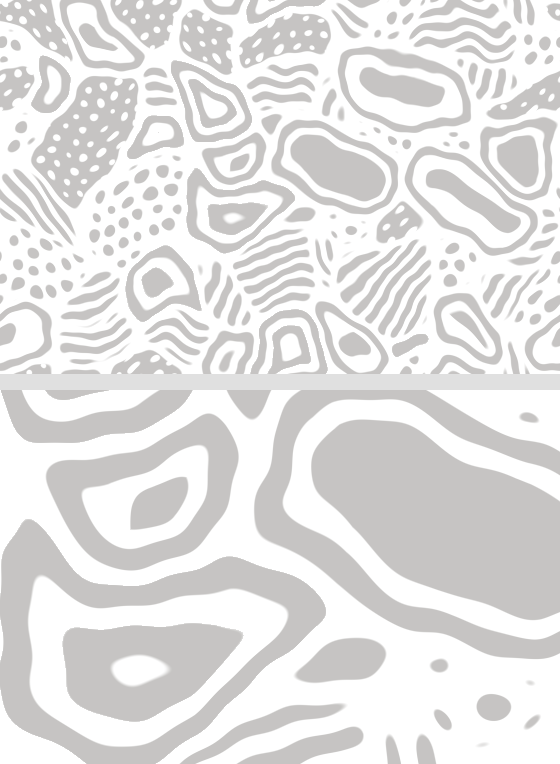
Top, the full canvas; bottom, a detail of the centre.
Write a WebGL 1 fragment shader that draws this pattern.

```glsl
precision highp float;
// Hand-drawn doodle pattern: rounded cells of mixed size and length, packed as
// a power diagram of short segments. Each cell is filled with one motif: rings,
// eyes, bars, waves, arcs, dots or a pierced pebble. Everything wraps on GRID.

uniform vec2 u_resolution;

const vec2 GRID = vec2(9.0, 6.0);
const float TAU = 6.2831853;
const vec3 PAPER = vec3(1.0);
const vec3 INK = vec3(0.776, 0.77, 0.764);

vec4 hash4(vec2 id, float salt) {
  vec4 n = dot(id, vec2(12.99, 78.23)) + salt + vec4(0.0, 3.7, 8.1, 15.3);
  return fract(sin(n) * 4375.85);
}

float smoothMax(float a, float b, float k) {
  float h = max(k - abs(a - b), 0.0) / k;
  return max(a, b) + 0.25 * k * h * h;
}

// Parallel strokes, as a signed distance
float strokes(float x, float pitch, float halfWidth) {
  return abs(mod(x, pitch) - 0.5 * pitch) - halfWidth;
}

// Staggered rows of uneven dots
float dots(vec2 p, float pitch) {
  vec2 g = p / pitch;
  g.x += 0.5 * mod(floor(g.y), 2.0);
  vec4 r = hash4(floor(g), 5.0);
  vec2 offset = fract(g) - 0.5 - 0.2 * (r.xy - 0.5);
  return (length(offset) - mix(0.24, 0.38, r.z)) * pitch;
}

struct Site {
  vec2 fromCore;  // vector from the nearest point of the core segment
  vec2 local;     // coordinates along and across the segment
  float power;    // weighted squared distance
};

Site getSite(vec2 p, vec2 id) {
  vec2 key = mod(id, GRID);
  vec4 r = hash4(key, 0.0);
  vec4 size = hash4(key, 41.0);
  float angle = TAU * r.z;
  vec2 axis = vec2(cos(angle), sin(angle));
  vec2 c = p - id - 0.5 - 0.6 * (r.xy - 0.5);
  float halfLength = 0.65 * r.w * r.w;
  Site s;
  s.local = vec2(dot(c, axis), dot(c, vec2(-axis.y, axis.x)));
  s.fromCore = c - axis * clamp(s.local.x, -halfLength, halfLength);
  s.power = dot(s.fromCore, s.fromCore) - 0.45 * size.x * size.x;
  return s;
}

// Signed distance of the motif; s is the depth inside the rounded cell
float motif(vec2 q, float core, float s, vec4 r) {
  float ring = abs(s - 0.06) - 0.06;
  float kind = r.x;
  float d;
  if (kind < 0.17) return min(ring, max(core - 0.17, 0.21 - s));
  if (kind < 0.30) return max(-s, abs(mod(s, 0.23) - 0.06) - 0.06);
  if (kind < 0.38) return min(ring, 0.23 - s);
  if (kind < 0.46) return max(0.02 - s, -dots(q, 0.24) - 0.02);
  if (kind < 0.60) d = strokes(q.x, 0.23, 0.062);
  else if (kind < 0.69) d = strokes(q.y, 0.22, 0.06);
  else if (kind < 0.79) d = strokes(q.y + 0.06 * sin(8.0 * q.x + TAU * r.y), 0.24, 0.062);
  else if (kind < 0.88) d = strokes(length(q - vec2(0.1, 0.45)), 0.23, 0.062);
  else d = dots(q, 0.3);
  return smoothMax(d, -s, 0.07);
}

void main() {
  vec2 uv = gl_FragCoord.xy / u_resolution;
  vec2 p = uv * GRID;

  // Broad bends, then a fine wobble of the hand
  p += 0.16 * sin(TAU * (2.0 * uv.yx + vec2(uv.x, 2.0 * uv.x) + vec2(0.1, 0.6)));
  p += 0.025 * sin(TAU * (vec2(7.0, 11.0) * uv.yx + vec2(5.0, -4.0) * uv.xy));
  p += 0.008 * sin(TAU * (vec2(19.0, 27.0) * uv.yx + vec2(13.0, 8.0) * uv.xy));

  // Owner of this point
  vec2 base = floor(p);
  vec2 ownerId = base;
  Site owner = getSite(p, base);
  for (int j = -2; j <= 2; j++) {
    for (int i = -2; i <= 2; i++) {
      vec2 id = base + vec2(float(i), float(j));
      Site s = getSite(p, id);
      if (s.power < owner.power) {
        owner = s;
        ownerId = id;
      }
    }
  }

  // Smooth minimum of the distances to all cell walls
  float wallSum = 0.0;
  for (int j = -2; j <= 2; j++) {
    for (int i = -2; i <= 2; i++) {
      vec2 id = base + vec2(float(i), float(j));
      if (distance(id, ownerId) > 0.5) {
        Site s = getSite(p, id);
        float span = max(distance(s.fromCore, owner.fromCore), 0.2);
        wallSum += exp(-8.0 * (s.power - owner.power) / span);
      }
    }
  }
  float depth = -log(wallSum) / 16.0 - 0.045;

  vec4 r = hash4(mod(ownerId, GRID), 23.0);
  float d = motif(owner.local, length(owner.fromCore), depth, r);
  float pixel = GRID.y / u_resolution.y;
  float ink = 1.0 - smoothstep(-0.8 * pixel, 0.8 * pixel, d);
  gl_FragColor = vec4(mix(PAPER, INK, ink), 1.0);
}
```
